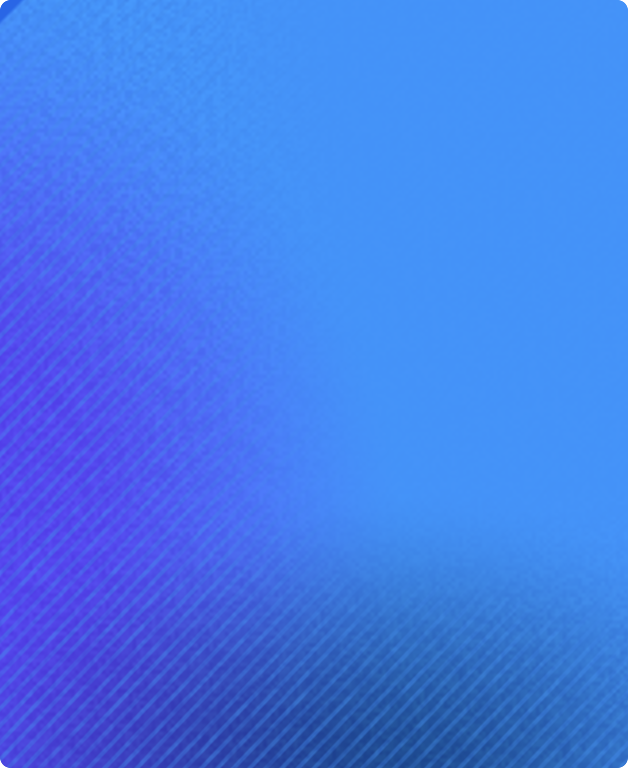
A Shadertoy shader for this background:

```glsl
// Draws a blue card with a violet glow, a dark lower edge and fine diagonal stripes.

const vec3 AZURE = vec3(0.268, 0.575, 0.973);
const vec3 PERIWINKLE = vec3(0.292, 0.480, 0.975);
const vec3 VIOLET = vec3(0.330, 0.270, 0.930);
const vec3 SHADE_TINT = vec3(0.44, 0.51, 0.58);
const vec3 STRIPE = vec3(0.260, 0.540, 0.920);
const vec3 CORNER_BLUE = vec3(0.160, 0.400, 0.900);

float hash(vec2 p) {
    return fract(sin(dot(p, vec2(127.1, 311.7))) * 43758.5453);
}

// Smooth value noise in 0..1
float noise(vec2 p) {
    vec2 cell = floor(p);
    vec2 f = fract(p);
    f = f * f * (3.0 - 2.0 * f);
    float low = mix(hash(cell), hash(cell + vec2(1.0, 0.0)), f.x);
    float high = mix(hash(cell + vec2(0.0, 1.0)), hash(cell + vec2(1.0)), f.x);
    return mix(low, high, f.y);
}

float ellipseDistance(vec2 p, vec2 center, vec2 radius) {
    return length((p - center) / radius);
}

float roundedBox(vec2 p, vec2 halfSize, float radius) {
    vec2 q = abs(p) - halfSize + radius;
    return length(max(q, 0.0)) + min(max(q.x, q.y), 0.0) - radius;
}

// Coverage of evenly spaced soft stripes across one coordinate
float stripes(float across, float spacing, float halfWidth, float blur) {
    float d = abs(fract(across / spacing) - 0.5) * spacing;
    return 1.0 - smoothstep(halfWidth - blur, halfWidth + blur, d);
}

// Slanted violet glow at the left, through periwinkle to azure
vec3 glowColor(vec2 p) {
    vec2 center = vec2(-0.02, 0.37);
    float reach = p.y > center.y ? 0.68 : 1.10;
    p.x += 0.15 * (p.y - 0.40);
    float d = ellipseDistance(p, center, vec2(0.52, reach));
    vec3 color = mix(VIOLET, PERIWINKLE, smoothstep(0.18, 0.84, d));
    return mix(color, AZURE, smoothstep(0.60, 1.05, d));
}

void mainImage(out vec4 fragColor, in vec2 fragCoord) {
    vec2 p = fragCoord / iResolution.y;
    vec2 size = vec2(iResolution.x / iResolution.y, 1.0);
    float pixel = 1.0 / iResolution.y;

    // Glow and lower shade
    vec3 color = glowColor(p);
    float shade = 1.0 - smoothstep(0.0, 1.12, ellipseDistance(p, vec2(0.49, -0.01), vec2(0.58, 0.34)));
    color *= mix(vec3(1.0), SHADE_TINT, shade);

    // Detail is strong at the left and bottom, faint in the clear azure area
    float clearArea = smoothstep(0.25, 0.55, p.x + 0.1 * p.y) * smoothstep(0.12, 0.38, p.y);
    float detail = 1.0 - 0.9 * clearArea;

    // Uneven diagonal stripes
    vec2 along = normalize(vec2(1.0, 1.05));
    vec2 q = vec2(dot(p, along), dot(p, vec2(along.y, -along.x)));
    float wear = mix(0.4, 1.0, noise(q * vec2(45.0, 130.0)));
    float line = stripes(q.y, 0.0152, 0.0027, max(0.0016, 0.8 * pixel));
    color = mix(color, STRIPE, 0.50 * line * wear * detail);

    // Mottled grain
    float grain = noise(p * 200.0) - 0.5;
    color += vec3(0.03, 0.06, 0.04) * grain * detail;

    // Dark sliver in the upper left corner
    float sliver = p.x + size.y - p.y - 0.030;
    color = mix(CORNER_BLUE, color, smoothstep(-0.004, 0.004, sliver));

    // White outside the rounded card
    float edge = roundedBox(p - 0.5 * size, 0.5 * size, 0.014);
    color = mix(color, vec3(1.0), smoothstep(-0.5 * pixel, 0.5 * pixel, edge));
    fragColor = vec4(color, 1.0);
}
```
